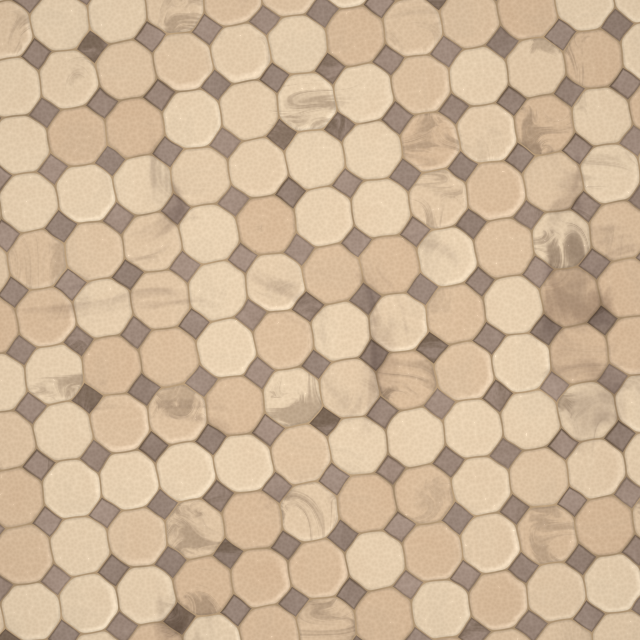
This texture is drawn by a three.js fragment shader. Its source:

```glsl
// Worn floor of cream octagons with small dark squares set at their corners.
// A tilted square lattice gives both shapes as distances; hashes vary each tile,
// warped layered sines make the stains and cellular noise makes the grain.
varying vec2 vUv;

#define REPEATS 11.04               // lattice cells across the canvas
#define TILT 0.149                  // lattice rotation in radians
#define ANCHOR vec2(0.4948, 0.431)  // centre of one dark square
#define SQUARE 0.283                // half diagonal of a dark square, in cells
#define GROUT 0.014                 // half width of the joints, in cells
#define SOFT 0.013                  // edge smoothing, in cells
#define CREAM vec3(0.895, 0.805, 0.685)
#define TAN vec3(0.835, 0.720, 0.595)
#define SLATE vec3(0.605, 0.527, 0.475)
#define JOINT vec3(0.700, 0.595, 0.465)
#define DIRT vec3(0.570, 0.480, 0.395)
#define SHADOW vec3(0.390, 0.320, 0.255)

float hash(vec2 p) {
  return fract(sin(dot(p, vec2(127.1, 311.7))) * 4375.85);
}

// Layered sines, each layer turned and warped by the one before: about -0.9 to 0.9
float blotches(vec2 p) {
  float sum = 0.0, amp = 0.5;
  for (int i = 0; i < 6; i++) {
    p = mat2(0.8, -0.6, 0.6, 0.8) * p * 1.65 + 2.3;
    p += 0.7 * sin(p.yx * 1.3);
    sum += amp * sin(p.x) * sin(p.y);
    amp *= 0.68;
  }
  return sum;
}

// Cellular noise: distance to the nearest scattered point
float cellular(vec2 p) {
  vec2 id = floor(p), f = p - id;
  float nearest = 2.0;
  for (int y = -1; y <= 1; y++) {
    for (int x = -1; x <= 1; x++) {
      vec2 g = vec2(float(x), float(y));
      vec2 point = g + vec2(hash(id + g), hash(id + g + 57.3));
      nearest = min(nearest, length(point - f));
    }
  }
  return nearest;
}

float fill(float d) {
  return smoothstep(-SOFT, SOFT, d);
}

vec3 octagonColour(vec2 id, vec2 local, float inset, float wear, float grain) {
  float tone = hash(id + 3.7);
  float stained = smoothstep(0.6, 1.0, hash(id + 19.1));
  float chipped = smoothstep(0.25, 1.0, hash(id + 41.3));
  vec3 col = mix(TAN, CREAM, smoothstep(0.15, 0.75, tone) + 0.18 * wear);

  // Brown stains, heavy on a few tiles
  col = mix(col, DIRT, smoothstep(0.05, 0.6, wear) * mix(0.06, 0.58, stained));

  // Pale worn rim, strongest towards the lower right
  float facing = smoothstep(-0.35, 0.55, dot(local, vec2(0.8, -0.9)));
  float rim = 1.0 - smoothstep(0.015, 0.12, inset + 0.07 * wear);
  col += vec3(0.095, 0.105, 0.11) * rim * mix(0.15, 1.0, facing) * chipped;

  // Soft shade where the tile rounds off, then pits and pale flecks
  col *= 1.0 - 0.10 * (1.0 - smoothstep(0.0, 0.05, inset));
  col += 0.05 * (grain - 0.45);
  return col + 0.07 * smoothstep(0.92, 1.1, grain);
}

vec3 squareColour(vec2 id, vec2 local, float inset, float wear, float grain) {
  float dark = smoothstep(0.72, 0.95, hash(id + 7.9));
  vec3 col = SLATE * mix(0.94, 1.07, hash(id + 23.5));
  col = mix(col, SHADOW, dark * smoothstep(-0.35, 0.5, wear) * 0.75);
  col += 0.035 * wear + 0.05 * (grain - 0.45);

  // Recessed edge, darker beneath the upper left sides
  float edge = 1.0 - smoothstep(0.0, 0.045, inset + 0.01 * wear);
  float side = smoothstep(-0.2, 0.2, dot(local, vec2(-0.7, 0.9)));
  float depth = mix(0.4, 0.95, hash(id + 61.7));
  return mix(col, SHADOW, edge * depth * mix(0.65, 1.0, side));
}

void main() {
  // Lattice coordinates: squares on whole numbers, octagons between them
  float c = cos(TILT), s = sin(TILT);
  vec2 p = mat2(c, -s, s, c) * (vUv - ANCHOR) * REPEATS;
  float wear = blotches(p * 1.3);
  float grain = cellular(p * 15.0);
  vec2 wobbly = p + 0.009 * sin(p.yx * 9.0 + 2.0 * sin(p * 5.3));

  vec2 squareId = floor(wobbly + 0.5), octagonId = floor(wobbly);
  vec2 q = wobbly - squareId, o = wobbly - octagonId - 0.5;
  vec2 shift = 0.022 * (vec2(hash(squareId), hash(squareId + 11.0)) - 0.5);
  float size = SQUARE + 0.022 * (hash(squareId + 31.0) - 0.5);

  // Distances inside each shape, measured from the joint
  float diagonal = (abs(q.x - shift.x) + abs(q.y - shift.y) - size) * 0.7071;
  float straight = 0.5 - max(abs(o.x), abs(o.y));
  float blend = max(0.06 - abs(diagonal - straight), 0.0);
  float octagon = min(diagonal, straight) - blend * blend * 4.0 - GROUT;
  float square = -diagonal - GROUT * 0.4;

  vec3 col = JOINT * (0.97 + 0.10 * wear);
  col = mix(col, octagonColour(octagonId, o, octagon, wear, grain), fill(octagon));
  col = mix(col, squareColour(squareId, q, square, wear, grain), fill(square));

  // Broad grime across several tiles, and a slight fall-off at the corners
  float grime = smoothstep(0.32, 0.85, blotches(p * 0.32 + 4.0) + 0.2 * wear);
  col *= 1.0 - vec3(0.20, 0.22, 0.22) * grime;
  col *= 1.03 - 0.13 * dot(vUv - 0.5, vUv - 0.5);
  gl_FragColor = vec4(clamp(col, 0.0, 1.0), 1.0);
}
```
